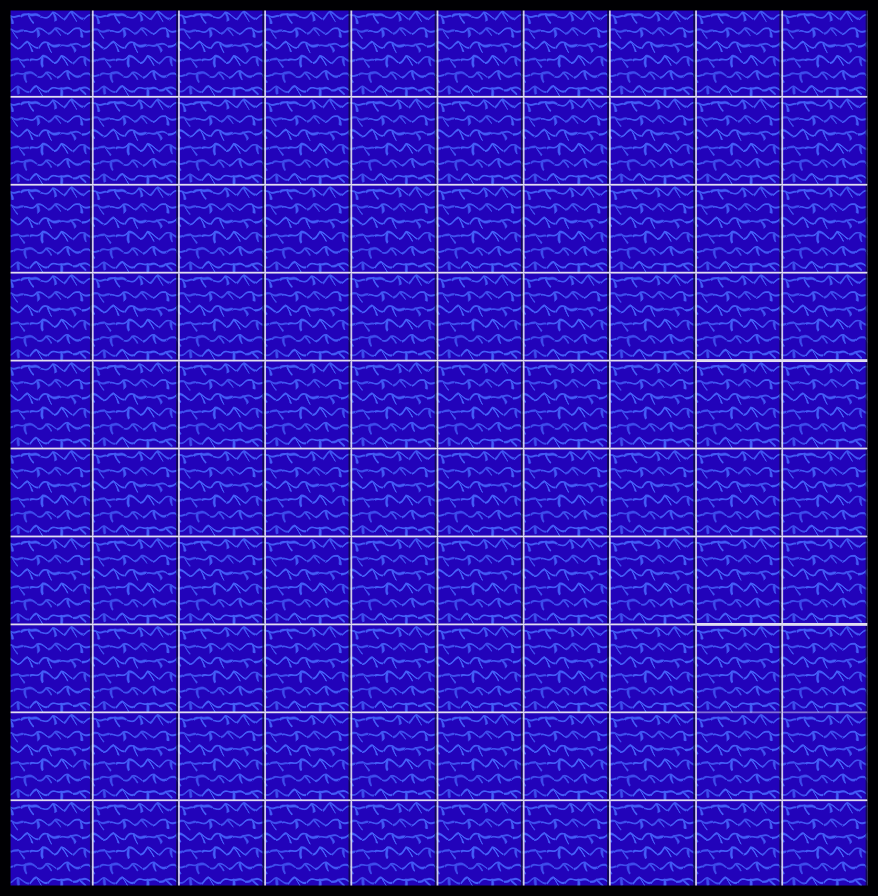
Give the GLSL for this pattern, as a WebGL 1 fragment shader.

```glsl
precision highp float;

uniform vec2 u_resolution;

const vec2 GRID_ORIGIN = vec2(0.0075, 0.0087);
const vec2 GRID_PITCH = vec2(0.09816, 0.09814);
const vec2 FRAME = vec2(0.0120, 0.0117);
const vec2 BRICKS = vec2(4.0, 6.0);
const float TAU = 6.28319;

const vec3 DEEP_BLUE = vec3(0.135, 0.01, 0.73);
const vec3 RIPPLE_BLUE = vec3(0.27, 0.38, 0.98);
const vec3 SHADOW = vec3(0.05, 0.04, 0.22);
const vec3 LINE_WHITE = vec3(0.88, 0.87, 0.94);

float hash(vec2 p) {
  return fract(sin(dot(p, vec2(41.3, 289.1))) * 4375.5);
}

float segmentDistance(vec2 p, vec2 a, vec2 b) {
  vec2 along = b - a;
  float t = clamp(dot(p - a, along) / dot(along, along), 0.0, 1.0);
  return length(p - a - along * t);
}

// Share of a pixel covered by a stroke
float stroke(float d, float halfWidth, float pixel) {
  return clamp((halfWidth - abs(d)) / pixel + 0.5, 0.0, 1.0);
}

// Three-armed squiggles in staggered, wavy bricks
float ripples(vec2 p, float pixel) {
  p.y += 0.018 * sin(TAU * (5.0 * p.x + p.y));
  p.x += 0.020 * sin(TAU * (4.0 * p.y + 2.0 * p.x));
  vec2 q = p * BRICKS;
  float row = floor(q.y);
  q.x += 0.5 * mod(row, 2.0) + 0.15 * sin(row * 2.1);
  vec2 brick = vec2(mod(floor(q.x), BRICKS.x), row);
  vec2 local = fract(q) / BRICKS;
  float lift = 0.16 * (hash(brick) - 0.5);
  vec2 crest = vec2(0.45, 0.68 + lift) / BRICKS;
  float d = segmentDistance(local, vec2(0.0, 0.38) / BRICKS, crest);
  d = min(d, segmentDistance(local, crest, vec2(0.95, 0.42) / BRICKS));
  d = min(d, segmentDistance(local, crest, vec2(0.62, 0.12) / BRICKS));
  float strength = 0.75 + 0.25 * hash(brick + 7.0);
  return strength * stroke(d, 0.011, pixel);
}

void main() {
  vec2 uv = gl_FragCoord.xy / u_resolution;
  vec2 pixel = 1.0 / u_resolution;
  vec2 grid = (uv - GRID_ORIGIN) / GRID_PITCH;
  vec2 lineIndex = floor(grid + 0.5);
  vec2 offset = (grid - lineIndex) * GRID_PITCH;

  // Water inside each square
  float water = ripples(fract(grid), pixel.x / GRID_PITCH.x);
  vec3 color = mix(DEEP_BLUE, RIPPLE_BLUE, water);

  // Dark edge to the left of upright lines
  float shade = stroke(offset.x + 0.0021, 0.0011, pixel.x);
  color = mix(color, SHADOW, 0.8 * shade);

  // Uneven level lines in the last two columns
  float lastColumns = step(8.0, grid.x);
  float heavy = lastColumns * (1.0 - step(0.5, mod(lineIndex.y, 3.0)))
      * (1.0 - step(7.0, lineIndex.y));
  float faint = lastColumns * (1.0 - step(0.5, abs(lineIndex.y - 2.0)));
  float level = stroke(offset.y, 0.0010 + 0.0006 * heavy, pixel.y);
  level *= 1.0 - 0.5 * faint;
  float upright = stroke(offset.x, 0.0010, pixel.x);
  color = mix(color, LINE_WHITE, max(level, 0.92 * upright));

  // Black frame
  vec2 inset = min(uv, 1.0 - uv) - FRAME;
  vec2 inside = clamp(inset / pixel + 0.5, 0.0, 1.0);
  color = mix(vec3(0.0, 0.0, 0.01), color, inside.x * inside.y);

  gl_FragColor = vec4(color, 1.0);
}
```
